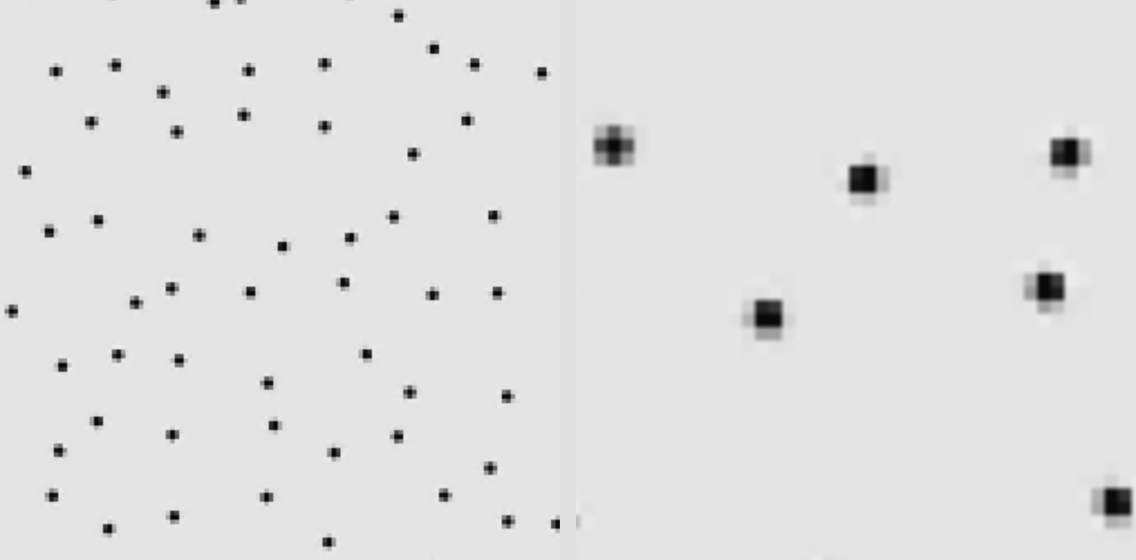
Left: the whole. Right: its middle third, enlarged.
Reproduce this pattern procedurally as a Shadertoy shader.

```glsl
// Sparse scatter of small dark, coarsely rasterised dots on pale grey.

const vec3 PAPER = vec3(0.893);
const vec3 INK = vec3(0.035);
const float TEXELS = 125.0;      // coarse raster cells per canvas height
const float DOT_CELLS = 7.4;     // scatter cells per canvas height
const float JITTER = 0.76;       // share of a scatter cell a dot may roam
const float DOT_RADIUS = 1.2;    // in texels
const float HALO_RADIUS = 4.0;   // in texels
const float HALO_STRENGTH = 0.035;

// Sine-free hash: two values in 0..1 per cell
vec2 hash22(vec2 p) {
    vec3 q = fract(vec3(p.xyx) * vec3(0.1031, 0.1030, 0.0973));
    q += dot(q, q.yzx + 33.33);
    return fract((q.xx + q.yz) * q.zy);
}

// Distance to the closest dot centre, in scatter cells
float nearestDot(vec2 p, float jitter) {
    vec2 cell = floor(p);
    float nearest = 9.0;
    for (int y = -1; y <= 1; y++) {
        for (int x = -1; x <= 1; x++) {
            vec2 id = cell + vec2(x, y);
            vec2 centre = id + 0.5 + jitter * (hash22(id + 17.0) - 0.5);
            nearest = min(nearest, distance(p, centre));
        }
    }
    return nearest;
}

// Colour of one raster cell: dot coverage plus a faint grainy halo
vec3 texelColor(vec2 texel) {
    vec2 p = (texel + 0.5) * DOT_CELLS / TEXELS;
    float d = nearestDot(p, JITTER) * TEXELS / DOT_CELLS;
    float coverage = clamp(DOT_RADIUS + 0.5 - d, 0.0, 1.0);
    float halo = 1.0 - smoothstep(DOT_RADIUS, HALO_RADIUS, d);
    float grain = (hash22(texel + 91.0).x - 0.5) * 2.0 * HALO_STRENGTH;
    return mix(PAPER + halo * grain, INK, coverage);
}

// Blend the four surrounding raster cells with softened borders
vec3 softRaster(vec2 p) {
    vec2 base = floor(p - 0.5);
    vec2 blend = smoothstep(0.2, 0.8, p - 0.5 - base);
    vec3 low = mix(texelColor(base), texelColor(base + vec2(1, 0)), blend.x);
    vec3 high = mix(texelColor(base + vec2(0, 1)), texelColor(base + 1.0), blend.x);
    return mix(low, high, blend.y);
}

void mainImage(out vec4 fragColor, in vec2 fragCoord) {
    vec2 uv = fragCoord / iResolution.y;
    fragColor = vec4(softRaster(uv * TEXELS), 1.0);
}
```
